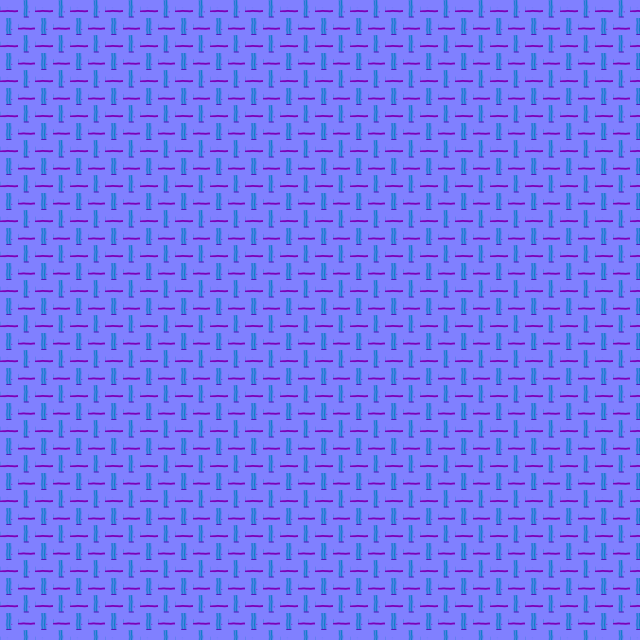
Write a Shadertoy shader that draws this texture map.

```glsl
// Woven normal map: a checkerboard of short upright and level strands on a flat
// base. Each cell draws the lit edges of one strand as box-filtered bars, with
// layered sines bending them slightly and small burrs at the ends.

#define CELLS 36.5714         // cells per canvas side, two to a repeat
#define BASE vec3(0.50, 0.50, 1.00)
#define SIDE_SOFT vec3(0.32, 0.49, 0.91)
#define SIDE_DEEP vec3(0.07, 0.49, 0.79)
#define LOWER_EDGE vec3(0.49, 0.00, 0.72)
#define FOOT_EDGE vec3(0.36, 0.06, 0.73)
#define EDGE_Y 0.635          // height of the level edge, from the cell top
#define EDGE_WIDTH 0.105
#define LINE_WIDTH 0.065
#define WOBBLE 0.012

// Fraction of a filter window around x that lies between lo and hi.
float span(float x, float lo, float hi, float window) {
    float overlap = min(x + 0.5 * window, hi) - max(x - 0.5 * window, lo);
    return clamp(overlap / window, 0.0, 1.0);
}

float bar(vec2 p, vec2 lo, vec2 hi, float window) {
    return span(p.x, lo.x, hi.x, window) * span(p.y, lo.y, hi.y, window);
}

float bend(float t, float phase) {
    return WOBBLE * (sin(9.0 * t + phase) + 0.5 * sin(23.0 * t + 2.0 * phase));
}

// Upright strand: tinted body, two side lines, a foot and a loose burr.
vec3 uprightStrand(vec2 p, float odd, float window) {
    vec3 color = BASE;
    vec2 q = vec2(p.x + bend(p.y, 1.0 + odd), p.y);
    float right = mix(0.55, 0.59, odd);

    float body = bar(q, vec2(0.345, 0.0), vec2(right + 0.06, 0.98), window);
    color = mix(color, SIDE_SOFT, body * mix(0.75, 0.95, odd));

    float leftLine = bar(q, vec2(0.38, 0.03), vec2(0.38 + LINE_WIDTH, 0.97), window);
    float rightLine = bar(q, vec2(right - LINE_WIDTH, 0.0), vec2(right, 0.97), window);
    color = mix(color, SIDE_DEEP, max(leftLine * 0.8, rightLine));

    float foot = bar(p, vec2(0.36, 0.945), vec2(0.65, 1.0), window);
    color = mix(color, FOOT_EDGE, foot);

    float burr = bar(p, vec2(0.64, 0.65), vec2(0.70, 0.71), window);
    return mix(color, LOWER_EDGE, 0.65 * burr);
}

// Level strand: dark lower edge, a tick on its left end and a faint nick.
vec3 levelStrand(vec2 p, float odd, float window) {
    vec3 color = BASE;
    float tick = bar(p, vec2(0.0, 0.38), vec2(0.05, EDGE_Y), window);
    color = mix(color, SIDE_DEEP, tick * mix(0.3, 0.9, odd));

    float nick = bar(p, vec2(0.39, 0.42), vec2(0.46, 0.47), window);
    color = mix(color, SIDE_SOFT, 0.35 * nick);

    float y = EDGE_Y + bend(p.x, 0.5 + odd) * 0.7;
    float halfWidth = 0.5 * EDGE_WIDTH * mix(0.8, 1.0, smoothstep(0.0, 0.3, p.x));
    float edge = bar(p, vec2(-0.1, y - halfWidth), vec2(1.1, y + halfWidth), window);
    return mix(color, LOWER_EDGE, edge);
}

void mainImage(out vec4 fragColor, in vec2 fragCoord) {
    vec2 uv = fragCoord / iResolution.xy;
    vec2 grid = vec2(uv.x, 1.0 - uv.y) * CELLS;
    float window = CELLS / iResolution.y;

    vec2 cell = floor(grid);
    vec2 p = fract(grid);
    float odd = mod(cell.y, 2.0);
    bool upright = mod(cell.x + cell.y, 2.0) > 0.5;

    vec3 color = upright ? uprightStrand(p, odd, window) : levelStrand(p, odd, window);
    fragColor = vec4(color, 1.0);
}
```
